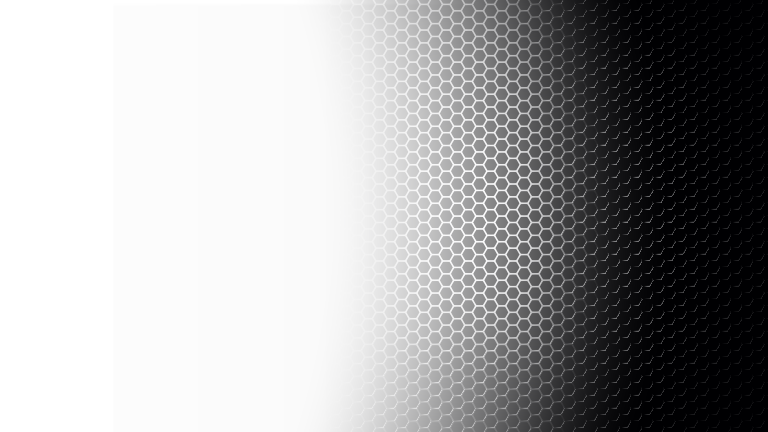
A Shadertoy shader for this background:

```glsl
// Honeycomb mesh fading from a white field on the left into black on the right.

const float PITCH = 0.0297; // vertical spacing of cells, in canvas heights

// Offset from the centre of the nearest flat-topped hexagon, in cell pitches.
vec2 hexOffset(vec2 p) {
    vec2 period = vec2(1.7320508, 1.0);
    vec2 a = mod(p + 0.5 * period, period) - 0.5 * period;
    vec2 b = mod(p, period) - 0.5 * period;
    return dot(a, a) < dot(b, b) ? a : b;
}

// Slightly rounded hexagonal radius; 0.5 at the middle of a cell wall.
float hexRadius(vec2 q) {
    vec2 a = abs(q);
    return mix(max(a.y, dot(a, vec2(0.8660254, 0.5))), length(q), 0.15);
}

void mainImage(out vec4 fragColor, in vec2 fragCoord) {
    vec2 uv = fragCoord / iResolution.xy;
    vec2 p = fragCoord / iResolution.y;
    float pixel = 1.0 / (iResolution.y * PITCH);

    // The dark side bows inwards at the top and bottom
    float bow = pow(abs(2.0 * uv.y - 1.0), 2.0);
    float u = uv.x + 0.045 * bow;
    float tone = 1.0 - smoothstep(0.42, 0.885, u);

    // Mesh walls
    vec2 q = hexOffset((p - vec2(1.136, 0.6186)) / PITCH);
    float wall = smoothstep(0.44 - 0.6 * pixel, 0.44 + 0.6 * pixel, hexRadius(q));

    // In the shade only the lower right of each wall catches light
    float facing = dot(q / max(length(q), 0.001), vec2(0.7, -0.714));
    float glint = smoothstep(0.35, 0.95, facing);
    float shade = smoothstep(0.68, 0.80, u);
    float lowEnd = 0.7 * (1.0 - smoothstep(0.04, 0.32, uv.y));
    wall *= mix(1.0, glint, max(shade, lowEnd));

    // Wall brightness falls off to the right and at both ends
    float light = mix(1.0, 0.52, smoothstep(0.62, 0.82, u));
    light = mix(light, 0.13, smoothstep(0.78, 1.0, u));
    float strength = wall * (1.0 - 0.5 * bow) * smoothstep(0.42, 0.56, u);
    float value = mix(tone, max(tone, light), strength);

    // Faint stepped panels over the white field
    float panel = smoothstep(0.146, 0.149, uv.x) * (1.0 - smoothstep(0.985, 0.995, uv.y));
    float bands = floor(clamp((uv.x - 0.147) * 18.0, 0.0, 6.0));
    value -= panel * (0.010 + 0.0025 * bands) * smoothstep(0.3, 0.9, tone);

    // Cool tint in the blacks
    vec3 color = vec3(value) + vec3(0.0, 0.0, 0.008) * (1.0 - tone);
    fragColor = vec4(clamp(color, 0.0, 1.0), 1.0);
}
```
